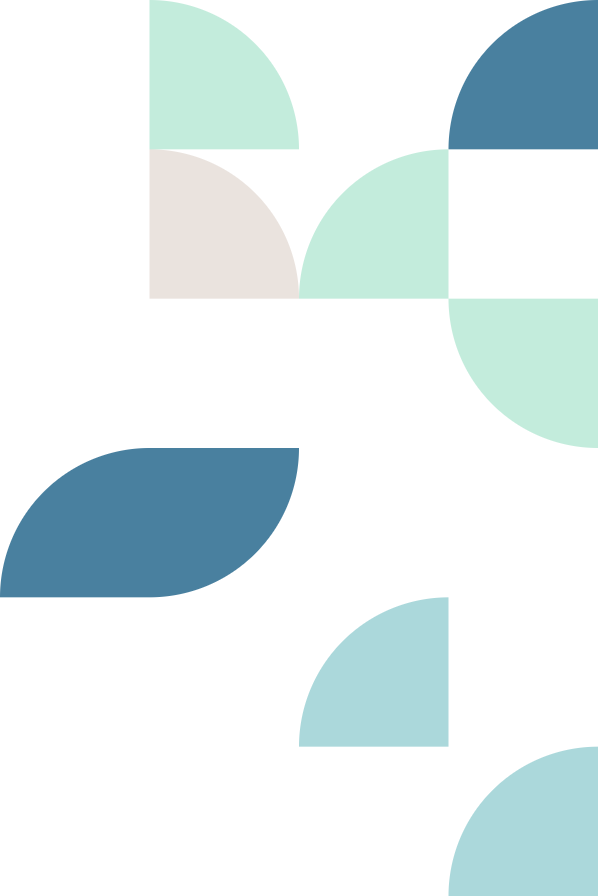
Give the GLSL for this background, as a WebGL 2 fragment shader.

```glsl
#version 300 es
precision highp float;

uniform vec2 u_resolution;
out vec4 fragColor;

const vec2 GRID = vec2(4.0, 6.0);
const vec3 PAPER = vec3(1.0);
const vec3 BLUE = vec3(0.286, 0.502, 0.624);
const vec3 MINT = vec3(0.765, 0.925, 0.863);
const vec3 AQUA = vec3(0.671, 0.847, 0.859);
const vec3 SAND = vec3(0.918, 0.890, 0.871);

// Quarter discs grouped by colour: xy = arc centre in cells, zw = facing
const int TILE_COUNT = 9;
const vec4 TILES[TILE_COUNT] = vec4[](
    vec4(4, 5, -1, 1), vec4(1, 2, -1, 1), vec4(1, 3, 1, -1),
    vec4(1, 5, 1, 1), vec4(3, 4, -1, 1), vec4(4, 4, -1, -1),
    vec4(3, 1, -1, 1), vec4(4, 0, -1, 1),
    vec4(1, 4, 1, 1)
);

vec3 tileColor(int index) {
    if (index < 3) return BLUE;
    if (index < 6) return MINT;
    return index < 8 ? AQUA : SAND;
}

// Linear edge coverage, so that touching tiles add up without a seam
float coverage(float inside, float pixel) {
    return clamp(0.5 + inside / pixel, 0.0, 1.0);
}

// Unit quarter disc that opens from its centre towards the facing
float quarterDisc(vec2 p, vec2 centre, vec2 facing, vec2 pixel) {
    vec2 q = (p - centre) * facing;
    float straight = coverage(q.x, pixel.x) * coverage(q.y, pixel.y);
    return straight * coverage(1.0 - length(q), max(pixel.x, pixel.y));
}

void main() {
    vec2 pixel = GRID / u_resolution;
    vec2 p = gl_FragCoord.xy * pixel;

    // Blend every tile over the paper
    vec3 color = PAPER;
    for (int i = 0; i < TILE_COUNT; i++) {
        vec4 tile = TILES[i];
        color += (tileColor(i) - PAPER) * quarterDisc(p, tile.xy, tile.zw, pixel);
    }
    fragColor = vec4(color, 1.0);
}
```
